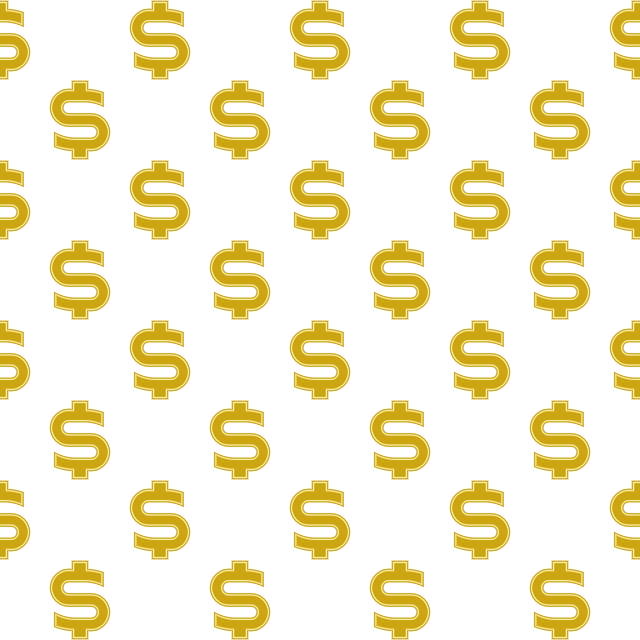
A Shadertoy shader for this pattern:

```glsl
const float TILES = 4.0;            // repeats across and down
const float TILE_SIZE = 288.0;      // symbol units per tile
const float BOWL_X = 20.0;          // bowl centre offset
const float BOWL_RADIUS = 22.0;     // centre line of the curved stroke
const float STROKE = 12.5;          // half width of the curved stroke
const float BEND_START = 8.0;       // where the free arms begin to droop
const float BEND = 0.006;
const float FLARE = 0.001;
const float UPPER_ARM = 43.0;
const float LOWER_ARM = 47.0;
const vec2 BAR = vec2(15.0, 71.0);  // half width and half height
const float BAR_START = 42.0;
const float RIM = 2.5;              // inset where the pale line begins
const float INLAY = 4.6;            // inset where the fill begins

const vec3 PAPER = vec3(1.0);
const vec3 RIM_GOLD = vec3(0.80, 0.67, 0.16);
const vec3 PALE_GOLD = vec3(1.0, 0.94, 0.66);
const vec3 FILL_GOLD = vec3(0.80, 0.65, 0.07);

// Half ring on the left, continued by a drooping arm on the right
float bowlAndArm(vec2 p, float armEnd) {
    if (p.x < -BOWL_X) {
        vec2 centre = vec2(-BOWL_X, BOWL_RADIUS);
        return abs(length(p - centre) - BOWL_RADIUS) - STROKE;
    }
    float reach = max(p.x - BEND_START, 0.0);
    float droop = reach * reach;
    float arm = abs(p.y + BEND * droop - 2.0 * BOWL_RADIUS) - STROKE - FLARE * droop;
    return max(arm, p.x - armEnd);
}

float currencySign(vec2 p) {
    float d = min(bowlAndArm(p, UPPER_ARM), bowlAndArm(-p, LOWER_ARM));

    // Middle stroke joining the two bowls
    if (abs(p.x) <= BOWL_X) d = min(d, abs(p.y) - STROKE);

    // Bar ends above and below
    vec2 side = abs(p) - BAR;
    return min(d, max(max(side.x, side.y), BAR_START - abs(p.y)));
}

float coverage(float d, float pixel) {
    return clamp(0.5 - d / pixel, 0.0, 1.0);
}

void mainImage(out vec4 fragColor, in vec2 fragCoord) {
    vec2 grid = TILES * fragCoord / iResolution.y;
    float pixel = TILES * TILE_SIZE / iResolution.y;

    // Two staggered rows per tile
    float row = floor(2.0 * grid.y);
    vec2 cell = vec2(fract(grid.x + 0.5 * row), fract(2.0 * grid.y)) - 0.5;
    vec2 p = cell * TILE_SIZE * vec2(1.0, 0.5);

    // Rim, pale inset line and fill
    float d = currencySign(p);
    vec3 color = mix(PAPER, RIM_GOLD, coverage(d, pixel));
    color = mix(color, PALE_GOLD, coverage(d + RIM, pixel));
    color = mix(color, FILL_GOLD, coverage(d + INLAY, pixel));
    fragColor = vec4(color, 1.0);
}
```
